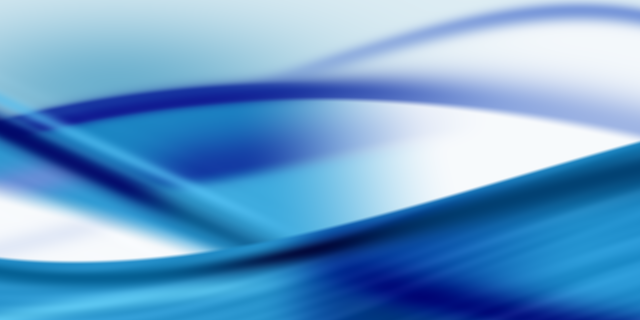
A Shadertoy shader for this background:

```glsl
// Flowing silk ribbons in white, cyan and navy crossing a pale blue sky.

const vec3 WHITE = vec3(0.97, 0.98, 0.99);
const vec3 PALE  = vec3(0.87, 0.93, 0.955);
const vec3 MIST  = vec3(0.40, 0.68, 0.80);
const vec3 CYAN  = vec3(0.24, 0.67, 0.87);
const vec3 AZURE = vec3(0.11, 0.53, 0.77);
const vec3 ROYAL = vec3(0.07, 0.18, 0.62);
const vec3 NAVY  = vec3(0.00, 0.02, 0.40);
const vec3 TEAL  = vec3(0.00, 0.24, 0.43);
const vec3 LILAC = vec3(0.42, 0.55, 0.84);

// Cubic through four heights spaced evenly over x = 0..2.
float curve(float x, vec4 h) {
    float t = 1.5 * x;
    float a = t - 1.0, b = t - 2.0, c = t - 3.0;
    return dot(h, vec4(-a * b * c / 6.0, t * b * c / 2.0, -t * a * c / 2.0, t * a * b / 6.0));
}

float glow(float d, float width) { return exp(-d * d / (width * width)); }

float below(float d, float soft) { return 1.0 - smoothstep(-soft, soft, d); }

// Bell with a different width on each side of its ridge.
float ridge(float d, float lower, float upper) { return glow(d, d < 0.0 ? lower : upper); }

vec2 gradient(vec2 cell) {
    float a = 6.2832 * fract(sin(dot(cell, vec2(127.1, 311.7))) * 43758.5);
    return vec2(cos(a), sin(a));
}

float gradientNoise(vec2 p) {
    vec2 i = floor(p), f = fract(p);
    vec2 u = f * f * f * (f * (f * 6.0 - 15.0) + 10.0);
    float a = dot(gradient(i), f);
    float b = dot(gradient(i + vec2(1, 0)), f - vec2(1, 0));
    float c = dot(gradient(i + vec2(0, 1)), f - vec2(0, 1));
    float d = dot(gradient(i + vec2(1, 1)), f - vec2(1, 1));
    return mix(mix(a, b, u.x), mix(c, d, u.x), u.y);
}

// Long, thin sheen lines that follow a ribbon.
float silk(float x, float d) { return gradientNoise(vec2(x * 1.3, d * 28.0)); }

vec3 sky(vec2 p) {
    vec2 q = (p - vec2(0.36, 0.73)) / vec2(0.62, 0.22);
    vec3 col = mix(PALE, MIST, 0.95 * exp(-dot(q, q)));
    // Thin high arc with a bright sheet beneath it
    float d = p.y - curve(p.x, vec4(0.661, 0.70, 0.896, 0.953));
    col = mix(col, WHITE, 0.85 * below(d + 0.03, 0.03) * smoothstep(0.9, 1.8, p.x));
    float arc = ridge(d, 0.035, 0.026) * smoothstep(0.65, 1.1, p.x);
    return mix(col, LILAC, arc * mix(0.55, 0.88, smoothstep(1.0, 1.8, p.x)));
}

// Broad central ribbon and the hollow under it.
vec3 centralRibbon(vec3 col, vec2 p) {
    float x = p.x;
    float d = p.y - curve(x, vec4(0.557, 0.677, 0.674, 0.570));
    float fold = p.y - curve(x, vec4(0.37, 0.435, 0.557, 0.635));

    vec3 hollow = mix(AZURE, WHITE, smoothstep(0.7, 1.35, x));
    vec3 floorCol = mix(CYAN, WHITE, smoothstep(0.8, 1.45, x + 0.25 * (p.y - 0.4)));
    hollow = mix(hollow, floorCol, below(fold, 0.025));
    float shade = ridge(fold - 0.035, 0.04, 0.11) * smoothstep(0.3, 0.65, x);
    hollow = mix(hollow, mix(ROYAL, LILAC, smoothstep(0.75, 1.15, x)),
                 0.85 * shade * (1.0 - smoothstep(0.7, 1.55, x)));

    vec3 body = mix(ROYAL, LILAC, smoothstep(0.8, 1.65, x));
    float fade = ridge(d - 0.025, 0.08, mix(0.035, 0.10, smoothstep(0.7, 1.9, x)));
    col = mix(col, body, fade * mix(0.93, 0.62, smoothstep(1.1, 2.0, x)));
    col = mix(col, hollow, below(d, mix(0.010, 0.022, smoothstep(1.0, 2.0, x))));

    // Dark rims that meet near the middle
    float rim = p.y - curve(x, vec4(0.615, 0.721, 0.730, 0.700));
    float left = 1.0 - smoothstep(0.6, 1.1, x);
    col = mix(col, ROYAL, 0.85 * left * ridge(rim, 0.030, 0.012));
    return mix(col, vec3(0.06, 0.10, 0.57), 0.9 * left * ridge(d - 0.012, 0.022, 0.020));
}

// Diagonal ribbon falling from the left, with a white pool below.
vec3 diagonalRibbon(vec3 col, vec2 p) {
    float x = p.x;
    float d = p.y - curve(x, vec4(0.600, 0.292, -0.003, -0.30));
    float pool = p.y - curve(x, vec4(0.406, 0.208, -0.04, -0.30));
    float sheen = p.y - curve(x, vec4(0.69, 0.385, 0.09, -0.20));

    vec3 under = mix(CYAN, AZURE, 0.5);
    under = mix(under, LILAC, 0.9 * glow(p.y - 0.41 - 0.25 * x, 0.06) * (1.0 - smoothstep(0.1, 0.5, x)));
    under = mix(under, WHITE, below(pool, 0.045));
    under = mix(under, LILAC, 0.15 * glow(p.y - 0.22 - 0.25 * x, 0.04) * (1.0 - smoothstep(0.2, 0.5, x)));
    col = mix(col, under, below(d, 0.04));

    float reach = 1.0 - smoothstep(0.6, 1.05, x);
    col = mix(col, CYAN + 0.08, 0.6 * reach * glow(sheen, 0.022));
    col = mix(col, CYAN, 0.45 * reach * glow(sheen + 0.05, 0.018));
    vec3 core = mix(NAVY, vec3(0.03, 0.33, 0.53), smoothstep(0.36, 0.62, x));
    col = mix(col, core, 0.95 * ridge(d, 0.043, 0.045) * (1.0 - 0.3 * smoothstep(0.4, 0.9, x)));
    return col + 0.05 * reach * silk(x, d) * glow(d, 0.15);
}

// Foreground wave along the bottom.
vec3 lowerWave(vec3 col, vec2 p) {
    float x = p.x;
    float edge = p.y - curve(x, vec4(0.193, 0.216, 0.367, 0.557));
    float d = p.y - curve(x, vec4(0.151, 0.161, 0.307, 0.471));
    float streak = p.y - curve(x, vec4(0.00, 0.096, 0.16, 0.25));
    float depth = p.y - curve(x, vec4(0.43, 0.245, 0.07, -0.055));

    vec3 body = mix(mix(AZURE, CYAN, 0.4), vec3(0.03, 0.29, 0.66), smoothstep(0.8, 1.1, x));
    body = mix(body, vec3(0.13, 0.57, 0.81), smoothstep(1.2, 1.85, x));
    body = mix(body, vec3(0.36, 0.78, 0.94), 0.85 * glow(streak, 0.030) * (1.0 - smoothstep(0.6, 1.0, x)));
    body = mix(body, vec3(0.04, 0.25, 0.50), 0.8 * below(depth + 0.04, 0.06) * smoothstep(0.85, 1.25, x));
    body = mix(body, vec3(0.00, 0.04, 0.48), 0.95 * ridge(depth, 0.055, 0.075) * smoothstep(0.9, 1.25, x));
    body += 0.09 * silk(x, d - 0.1 * x);

    // Dark crease, nearly black where the ribbons cross
    vec3 crease = mix(TEAL + vec3(0.01, 0.13, 0.14), TEAL, smoothstep(0.5, 1.4, x));
    crease = mix(crease, vec3(0.0, 0.01, 0.20), glow(x - 0.97, 0.28));
    float w = mix(0.032, 0.075, smoothstep(0.8, 2.0, x));
    body = mix(body, crease, 0.93 * ridge(d, w, 0.8 * w));
    body = mix(body, AZURE, 0.6 * glow(edge, 0.018) * (1.0 - 0.6 * glow(x - 0.95, 0.2)));
    return mix(col, body, below(edge, 0.008));
}

void mainImage(out vec4 fragColor, in vec2 fragCoord) {
    vec2 p = fragCoord / iResolution.xy * vec2(2.0, 1.0);
    vec3 col = centralRibbon(sky(p), p);
    col = lowerWave(diagonalRibbon(col, p), p);
    fragColor = vec4(clamp(col, 0.0, 1.0), 1.0);
}
```
